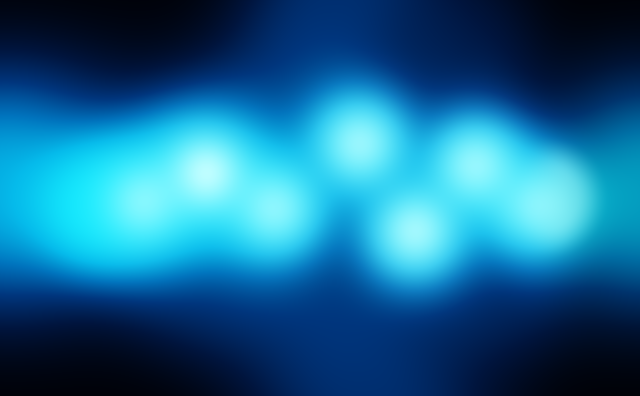
Give the GLSL for this background, as a Shadertoy shader.

```glsl
// Soft cyan lights strung across a dark blue field.
// Halos and wide beams are blended into one brightness field, which a
// colour ramp turns into blues; small pale cores are laid on top.

#define ASPECT 1.62
#define FALLOFF 2.6
#define HALO_STRENGTH 0.9
#define CORE_RADIUS 0.098
#define PALE vec3(0.80, 1.0, 1.0)
#define RIGHT_TINT vec3(1.0, 0.96, 0.87)

const int LIGHT_COUNT = 8;
const int RAMP_STEPS = 5;

// Each light: centre x, centre y, halo radius, core strength
const vec4 LIGHTS[LIGHT_COUNT] = vec4[](
    vec4(0.240, 0.475, 0.165, 0.00),
    vec4(0.363, 0.490, 0.195, 0.60),
    vec4(0.523, 0.563, 0.205, 0.92),
    vec4(0.696, 0.473, 0.165, 0.65),
    vec4(0.911, 0.637, 0.165, 0.72),
    vec4(1.051, 0.416, 0.165, 0.77),
    vec4(1.203, 0.582, 0.160, 0.70),
    vec4(1.355, 0.479, 0.170, 0.58));

// Evenly spaced colours from darkness to full cyan
const vec3 RAMP[RAMP_STEPS + 1] = vec3[](
    vec3(0.00, 0.00, 0.015),
    vec3(0.00, 0.08, 0.24),
    vec3(0.00, 0.21, 0.49),
    vec3(0.00, 0.45, 0.74),
    vec3(0.02, 0.73, 0.92),
    vec3(0.08, 0.93, 1.00));

float softFall(float d) {
    return exp(-pow(d, FALLOFF));
}

// Soft ellipse, turned clockwise by angle
float beam(vec2 p, vec2 centre, vec2 size, float angle) {
    float c = cos(angle), s = sin(angle);
    vec2 q = p - centre;
    q = vec2(c * q.x - s * q.y, s * q.x + c * q.y);
    return softFall(length(q / size));
}

// Blends brightness without exceeding one
float screen(float a, float b) {
    return 1.0 - (1.0 - a) * (1.0 - b);
}

float backgroundField(vec2 p) {
    float e = 0.28 * beam(p, vec2(0.82, 0.51), vec2(0.78, 0.36), 0.0);
    // Glows entering from both sides
    e = screen(e, 0.74 * beam(p, vec2(0.0, 0.525), vec2(0.34, 0.31), 0.0));
    e = screen(e, 0.70 * beam(p, vec2(1.65, 0.51), vec2(0.27, 0.30), 0.0));
    // Slanted beams above and below
    e = screen(e, 0.34 * beam(p, vec2(0.84, 0.98), vec2(0.23, 0.42), 0.5));
    e = screen(e, 0.34 * beam(p, vec2(0.92, 0.02), vec2(0.28, 0.42), -0.7));
    // Faint haze around the row
    e = screen(e, 0.17 * beam(p, vec2(1.18, 0.86), vec2(0.18, 0.24), 0.0));
    e = screen(e, 0.18 * beam(p, vec2(0.50, 0.27), vec2(0.22, 0.18), 0.0));
    e = screen(e, 0.18 * beam(p, vec2(1.27, 0.25), vec2(0.20, 0.18), 0.0));
    return e;
}

vec3 rampColour(float e) {
    vec3 colour = RAMP[0];
    for (int i = 0; i < RAMP_STEPS; i++) {
        float t = clamp(e * float(RAMP_STEPS) - float(i), 0.0, 1.0);
        colour = mix(colour, RAMP[i + 1], t);
    }
    return colour;
}

void mainImage(out vec4 fragColor, in vec2 fragCoord) {
    vec2 p = fragCoord / iResolution.xy * vec2(ASPECT, 1.0);

    // Gather halos and cores
    float energy = backgroundField(p);
    float core = 0.0;
    for (int i = 0; i < LIGHT_COUNT; i++) {
        vec4 light = LIGHTS[i];
        float d = length(p - light.xy);
        energy = screen(energy, HALO_STRENGTH * softFall(d / light.z));
        float r = d / CORE_RADIUS;
        core = screen(core, light.w * exp(-r * r));
    }

    // Pale lens with a soft rim at the right end of the row
    float lens = smoothstep(0.160, 0.070, length(p - vec2(1.385, 0.50)));
    lens *= smoothstep(1.30, 1.44, p.x);
    core = screen(core, 0.38 * lens);

    vec3 colour = rampColour(energy);
    colour *= mix(vec3(1.0), RIGHT_TINT, smoothstep(1.32, 1.52, p.x));
    fragColor = vec4(mix(colour, PALE, core), 1.0);
}
```
